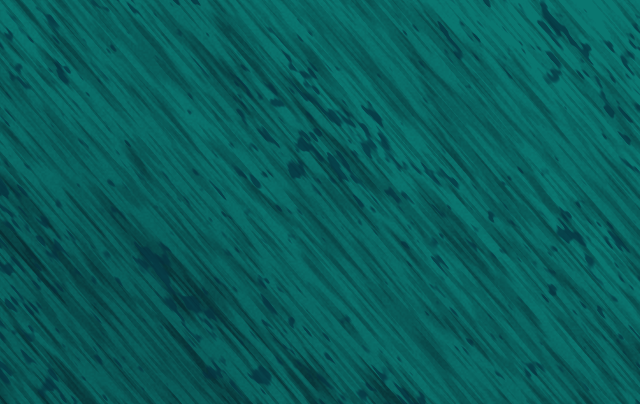
A WebGL 2 fragment shader for this texture:

```glsl
#version 300 es
precision highp float;
// Brushed teal surface with fine broken diagonal grooves and worn navy flecks.

uniform vec2 u_resolution;
out vec4 fragColor;

const vec3 GROOVE_COLOR = vec3(0.028, 0.190, 0.205);
const vec3 TEAL_COLOR = vec3(0.040, 0.465, 0.440);
const vec3 NAVY_COLOR = vec3(0.020, 0.190, 0.245);

const float BRUSH_ANGLE = -0.86;              // radians, falling to the right
const vec2 FINE_SCALE = vec2(13.0, 165.0);    // cells along, across the brush
const vec2 MEDIUM_SCALE = vec2(6.0, 92.0);
const vec2 BROAD_SCALE = vec2(1.6, 17.0);
const vec2 FLECK_SCALE = vec2(25.0, 62.0);
const vec2 PATCH_SCALE = vec2(3.0, 8.0);
const vec2 FRAY_SCALE = vec2(38.0, 150.0);

const float BASE_LIGHT = 0.86;
const float LIGHT_SLOPE = 0.46;
const float FINE_DEPTH = 0.27;
const float MEDIUM_DEPTH = 0.29;
const float BROAD_DEPTH = 0.20;
const float FLECK_STRENGTH = 0.72;
const float GRAIN_SCALE = 230.0;
const float GRAIN_DEPTH = 0.12;

float hash(vec2 p) {
    vec3 q = fract(vec3(p.xyx) * 0.1031);
    q += dot(q, q.yzx + 33.33);
    return fract((q.x + q.y) * q.z);
}

float valueNoise(vec2 p) {
    vec2 cell = floor(p);
    vec2 f = fract(p);
    f = f * f * (3.0 - 2.0 * f);
    float low = mix(hash(cell), hash(cell + vec2(1, 0)), f.x);
    float high = mix(hash(cell + vec2(0, 1)), hash(cell + vec2(1, 1)), f.x);
    return mix(low, high, f.y);
}

// One row of brush marks, shifted so that neighbouring ends never line up.
float brushRow(float along, float row) {
    float x = along + 40.0 * hash(vec2(row, 7.0));
    float f = smoothstep(0.0, 1.0, fract(x));
    return mix(hash(vec2(floor(x), row)), hash(vec2(floor(x) + 1.0, row)), f);
}

float brushNoise(vec2 p) {
    float row = floor(p.y);
    float blend = smoothstep(0.1, 0.9, fract(p.y));
    return mix(brushRow(p.x, row), brushRow(p.x, row + 1.0), blend);
}

void main() {
    vec2 p = gl_FragCoord.xy / u_resolution.y;
    vec2 uv = gl_FragCoord.xy / u_resolution;
    vec2 dir = vec2(cos(BRUSH_ANGLE), sin(BRUSH_ANGLE));
    vec2 brush = vec2(dot(p, dir), dot(p, vec2(-dir.y, dir.x))) + 5.0;

    // Light falls from the upper right to the lower left.
    float light = 0.5 * (uv.x + uv.y);
    float tone = BASE_LIGHT + LIGHT_SLOPE * (light - 0.5);

    // Grooves at three widths, deeper inside worn patches.
    float patches = valueNoise(brush * PATCH_SCALE + 19.0);
    float wear = mix(1.2, 0.8, light) * mix(0.7, 1.3, patches);
    float fine = brushNoise(brush * FINE_SCALE);
    float medium = brushNoise(brush * MEDIUM_SCALE + 31.0);
    float broad = valueNoise(brush * BROAD_SCALE + 57.0);
    tone -= wear * FINE_DEPTH * smoothstep(0.40, 0.80, fine);
    tone -= wear * MEDIUM_DEPTH * smoothstep(0.45, 0.80, medium);
    tone += BROAD_DEPTH * (broad - 0.5);

    // Fine grain.
    tone += GRAIN_DEPTH * (valueNoise(p * GRAIN_SCALE) - 0.5);

    // Small frayed flecks, gathered in patches and denser in the shade.
    float fleck = 0.42 * valueNoise(brush * FLECK_SCALE + 83.0)
                + 0.30 * patches
                + 0.28 * brushNoise(brush * FRAY_SCALE + 11.0);
    float edge = mix(0.56, 0.70, light);
    float fleckMask = smoothstep(edge, edge + 0.12, fleck);

    vec3 color = mix(GROOVE_COLOR, TEAL_COLOR, clamp(tone, 0.0, 1.0));
    color = mix(color, NAVY_COLOR, FLECK_STRENGTH * fleckMask);
    fragColor = vec4(color, 1.0);
}
```
